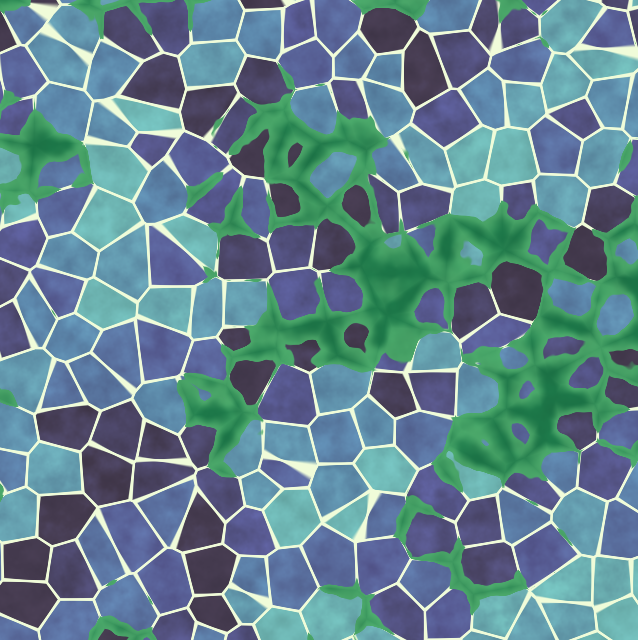
Write a WebGL 1 fragment shader that draws this pattern.

```glsl
precision highp float;
// Irregular mosaic of dark, violet, blue and teal stones with pale joints and moss.
// Stones are Voronoi cells; joints and moss are bands of the gap F2 - F1,
// where the width of the moss band follows fractal noise.
uniform vec2 u_resolution;

#define CELLS 14.0          // stones across the canvas height
#define JITTER 0.92         // irregularity of the stone centres
#define JOINT 0.056         // joint width, in stones
#define MOSS_SCALE 7.0      // moss patches across the canvas
#define MOSS_START 0.53     // noise level where moss begins
#define MOSS_GROWTH 3.0     // how fast moss widens above that level
#define MOSS_FRAY 0.13      // roughness of the moss rim
#define TONE_DRIFT 0.9      // regional variation of stone tone
#define MOTTLE 0.26         // cloudy shading inside the stones

const vec3 DARK = vec3(0.27, 0.23, 0.31);
const vec3 VIOLET = vec3(0.35, 0.36, 0.59);
const vec3 BLUE = vec3(0.36, 0.53, 0.67);
const vec3 TEAL = vec3(0.43, 0.71, 0.70);
const vec3 CREAM = vec3(0.94, 0.99, 0.85);
const vec3 MOSS_RIM = vec3(0.29, 0.65, 0.41);
const vec3 MOSS_DEEP = vec3(0.11, 0.46, 0.28);

float hash(vec2 p) {
  return fract(sin(dot(p, vec2(127.1, 311.7))) * 43758.5453);
}

float noise(vec2 p) {
  vec2 i = floor(p), f = fract(p);
  f = f * f * (3.0 - 2.0 * f);
  return mix(mix(hash(i), hash(i + vec2(1.0, 0.0)), f.x),
             mix(hash(i + vec2(0.0, 1.0)), hash(i + 1.0), f.x), f.y);
}

float fbm(vec2 p) {
  float sum = 0.0, amp = 0.5333;
  for (int i = 0; i < 4; i++) {
    sum += amp * noise(p);
    p = mat2(1.6, 1.2, -1.2, 1.6) * p + 17.3;
    amp *= 0.5;
  }
  return sum;
}

// Returns the gap F2 - F1 and the centre of the nearest stone.
vec3 voronoi(vec2 p) {
  vec2 base = floor(p), nearest = base;
  float f1 = 9.0, f2 = 9.0;
  for (int y = -2; y <= 2; y++) {
    for (int x = -2; x <= 2; x++) {
      vec2 id = base + vec2(float(x), float(y));
      vec2 offset = vec2(hash(id + 3.7), hash(id + 41.3)) - 0.5;
      vec2 site = id + 0.5 + JITTER * offset;
      float d = distance(p, site);
      if (d < f1) {
        f2 = f1;
        f1 = d;
        nearest = site;
      } else {
        f2 = min(f2, d);
      }
    }
  }
  return vec3(f2 - f1, nearest);
}

vec3 stonePalette(float t) {
  t = 3.0 * clamp(t, 0.0, 1.0);
  vec3 c = mix(DARK, VIOLET, min(t, 1.0));
  c = mix(c, BLUE, clamp(t - 1.0, 0.0, 1.0));
  return mix(c, TEAL, clamp(t - 2.0, 0.0, 1.0));
}

void main() {
  vec2 uv = gl_FragCoord.xy / u_resolution.y;
  float soft = CELLS / u_resolution.y;
  vec3 cell = voronoi(uv * CELLS);
  float gap = cell.x;

  // Stones: one tone per cell, with cloudy shading
  float tone = hash(floor(cell.yz * 64.0)) + TONE_DRIFT * (noise(cell.yz * 0.3 + 8.0) - 0.5);
  float cloud = fbm(uv * 36.0 + 5.0) - 0.5;
  vec3 color = stonePalette(tone + 0.15 * cloud) * (1.0 + MOTTLE * cloud);

  // Pale joints, widening into wedges between close centres
  color = mix(CREAM, color, smoothstep(JOINT - soft, JOINT + soft, gap));

  // Moss creeping out of the joints, darker where it lies deep
  float growth = MOSS_GROWTH * (fbm(uv * MOSS_SCALE + 2.6) - MOSS_START);
  float depth = growth - gap + MOSS_FRAY * (noise(uv * 75.0) - 0.5);
  vec3 moss = mix(MOSS_RIM, MOSS_DEEP, smoothstep(0.0, 0.65, depth));
  moss *= 1.0 + 0.12 * cloud;
  color = mix(color, moss, smoothstep(-soft, soft, depth));

  gl_FragColor = vec4(color, 1.0);
}
```
